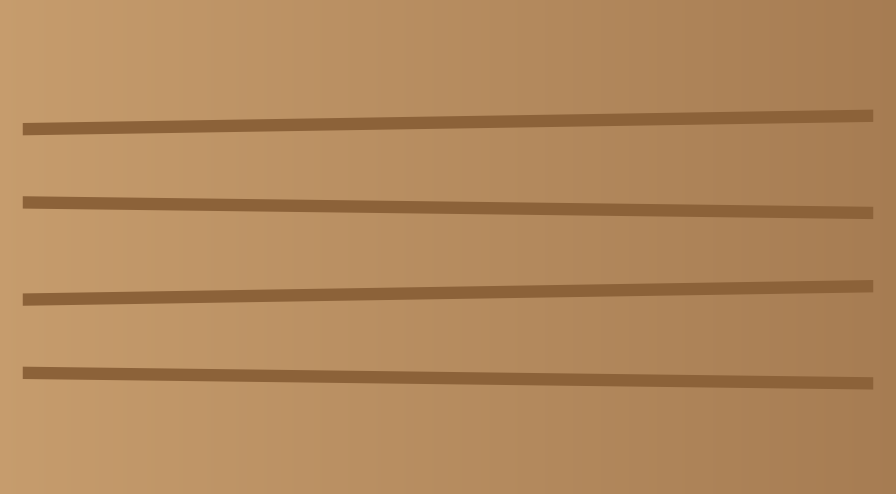
A WebGL 2 fragment shader for this texture:

```glsl
#version 300 es
precision highp float;
// Four gently tilted brown bars on a tan left-to-right gradient.

uniform vec2 u_resolution;
out vec4 fragColor;

// Coverage of a bar with square-cut ends; q and halfSize in canvas heights.
float barMask(vec2 q, vec2 halfSize, float pixel) {
    vec2 cover = clamp((halfSize - abs(q)) / pixel + 0.5, 0.0, 1.0);
    return cover.x * cover.y;
}

void main() {
    vec2 uv = gl_FragCoord.xy / u_resolution;
    float pixel = 1.0 / u_resolution.y;
    float aspect = u_resolution.x / u_resolution.y;

    // Tan background, darkening to the right
    vec3 lightTan = vec3(0.776, 0.612, 0.427);
    vec3 darkTan = vec3(0.651, 0.486, 0.322);
    vec3 color = mix(lightTan, darkTan, uv.x);

    // Evenly spaced bars, alternately falling and rising
    vec3 barBrown = vec3(0.549, 0.384, 0.224);
    float bars = 0.0;
    for (int i = 0; i < 4; i++) {
        float middle = 0.2346 + 0.1725 * float(i);
        float rise = i % 2 == 0 ? -0.0225 : 0.0286;
        vec2 q = vec2((uv.x - 0.5) * aspect, uv.y - middle - rise * (uv.x - 0.5));
        bars = max(bars, barMask(q, vec2(0.4746 * aspect, 0.0125), pixel));
    }

    fragColor = vec4(mix(color, barBrown, bars), 1.0);
}
```
